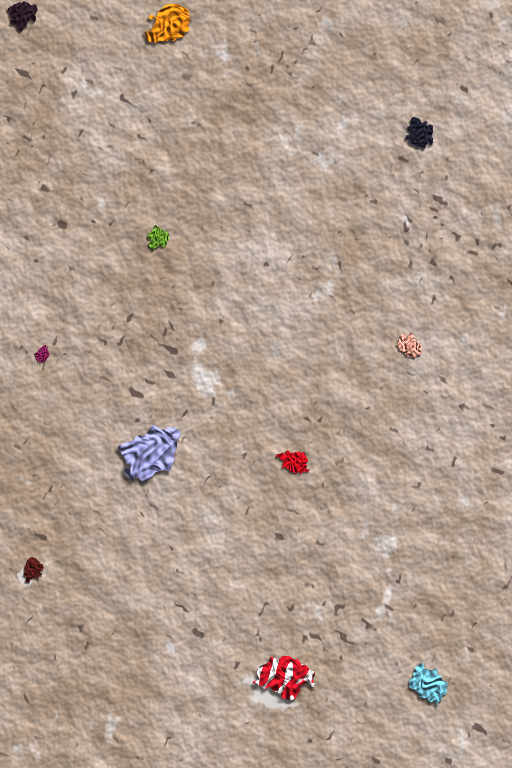
A Shadertoy shader for this texture:

```glsl
// Weathered earthen wall with pits, chalky patches and crumpled scraps of coloured cloth.

const vec2 LIGHT_DIR = vec2(0.5, 0.866);
const vec3 EARTH = vec3(0.655, 0.565, 0.49);
const vec3 PALE_CLAY = vec3(0.775, 0.715, 0.675);
const vec3 CHALK = vec3(0.87, 0.85, 0.85);
const vec3 PIT = vec3(0.27, 0.22, 0.20);
const int RAG_COUNT = 11;

// Cloth colour in rgb, radius in canvas heights in w.
const vec4 RAGS[RAG_COUNT] = vec4[](
    vec4(0.55, 0.55, 0.75, 0.037), vec4(0.17, 0.11, 0.15, 0.020),
    vec4(0.83, 0.56, 0.50, 0.017), vec4(0.76, 0.09, 0.15, 0.034),
    vec4(0.37, 0.55, 0.17, 0.016), vec4(0.31, 0.11, 0.10, 0.015),
    vec4(0.13, 0.13, 0.18, 0.021), vec4(0.74, 0.06, 0.11, 0.018),
    vec4(0.84, 0.49, 0.10, 0.030), vec4(0.50, 0.12, 0.32, 0.010),
    vec4(0.40, 0.66, 0.74, 0.026));

float hash(vec2 p) {
    vec3 q = fract(vec3(p.xyx) * 0.1031);
    q += dot(q, q.yzx + 33.33);
    return fract((q.x + q.y) * q.z);
}

vec2 cellGradient(vec2 cell) {
    float angle = 6.2832 * hash(cell + 71.0);
    return vec2(cos(angle), sin(angle));
}

float gradientNoise(vec2 p) {
    vec2 i = floor(p), f = fract(p);
    vec2 u = f * f * f * (f * (f * 6.0 - 15.0) + 10.0);
    vec2 e = vec2(0.0, 1.0);
    float a = dot(cellGradient(i), f);
    float b = dot(cellGradient(i + e.yx), f - e.yx);
    float c = dot(cellGradient(i + e.xy), f - e.xy);
    float d = dot(cellGradient(i + 1.0), f - 1.0);
    return mix(mix(a, b, u.x), mix(c, d, u.x), u.y);
}

float fbm(vec2 p, float gain) {
    float sum = 0.0, amplitude = 1.0;
    for (int k = 0; k < 4; k++) {
        sum += amplitude * gradientNoise(p);
        p = mat2(1.62, 1.22, -1.22, 1.62) * p + 17.3;
        amplitude *= gain;
    }
    return sum;
}

vec2 rotate(vec2 p, float angle) {
    float c = cos(angle), s = sin(angle);
    return vec2(c * p.x - s * p.y, s * p.x + c * p.y);
}

// Short ragged gouges, clustered by a slower noise.
float gouges(vec2 p, float angle, vec2 frequency, float threshold) {
    vec2 q = rotate(p, angle) * frequency;
    q += 0.5 * gradientNoise(p * 95.0);
    float n = gradientNoise(q) + 0.3 * gradientNoise(p * 8.0 + 5.0);
    return smoothstep(threshold, threshold + 0.17, n);
}

vec3 wallColor(vec2 p) {
    float stain = fbm(p * vec2(6.0, 4.0) + 3.0, 0.6);
    float mottling = fbm(p * 26.0 + 40.0, 0.7);
    float sideFade = 0.25 * (p.x - 0.33);
    vec3 color = mix(EARTH, PALE_CLAY, clamp(0.47 + 0.55 * stain + 0.5 * mottling + sideFade, 0.0, 1.0));

    // Chalky flakes, denser toward the right.
    float flakes = fbm(p * vec2(13.0, 9.0) + 60.0, 0.65) + 0.35 * mottling + sideFade;
    color = mix(color, CHALK, 0.75 * smoothstep(0.48, 0.85, flakes));

    // Raking light over the rough surface.
    float relief = fbm(p * 22.0, 0.62) - fbm((p + LIGHT_DIR * 0.003) * 22.0, 0.62);
    color *= 1.0 + 0.72 * relief;

    float pits = max(gouges(p, 0.7, vec2(42.0, 85.0), 0.43), gouges(p + 9.0, -0.9, vec2(60.0, 105.0), 0.46));
    return mix(color, PIT, 0.68 * pits);
}

// Signed outline of a crumpled blob of unit radius.
float ragOutline(vec2 q, float seed) {
    vec2 w = rotate(q, seed * 2.4) * vec2(0.92, 1.18);
    w += 0.55 * vec2(gradientNoise(w * 1.3 + seed), gradientNoise(w * 1.3 - seed));
    return length(w) - 0.9 + 0.28 * gradientNoise(q * 3.2 + seed * 7.0);
}

float foldHeight(vec2 q, float seed) {
    vec2 w = q + 0.7 * gradientNoise(q * 1.4 + seed);
    return 1.0 - abs(gradientNoise(w * 2.1 + seed * 3.0)) * 1.6 + 0.25 * gradientNoise(q * 5.0);
}

vec3 clothColor(vec2 q, vec3 dye, float seed, float patchwork) {
    float folds = foldHeight(q, seed) - foldHeight(q + LIGHT_DIR * 0.18, seed);
    float bands = gradientNoise(rotate(q, 0.6) * vec2(3.2, 1.5) + seed);
    vec3 color = mix(dye, CHALK, patchwork * smoothstep(0.08, 0.16, bands));
    return color * clamp(1.0 + 1.5 * folds + 0.1 * q.y, 0.35, 1.5);
}

vec3 addRag(vec3 color, vec2 p, vec2 center, vec4 rag, float seed, float patchwork, float plaster) {
    vec2 q = (p - center) / rag.w;
    if (dot(q, q) > 9.0) return color;
    float blur = 0.8 / (rag.w * iResolution.y);
    float daub = ragOutline((q + vec2(0.45, 0.55)) * 1.15, seed + 4.0);
    color = mix(color, CHALK, plaster * (1.0 - smoothstep(-0.1, 0.15, daub)));
    float shadow = 1.0 - smoothstep(-0.12, 0.15, ragOutline(q + LIGHT_DIR * 0.16, seed));
    color *= 1.0 - 0.6 * shadow;
    float cover = 1.0 - smoothstep(-blur, blur, ragOutline(q, seed));
    return mix(color, clothColor(q, rag.rgb, seed, patchwork), cover);
}

void mainImage(out vec4 fragColor, in vec2 fragCoord) {
    vec2 p = fragCoord / iResolution.y;
    float aspect = iResolution.x / iResolution.y;
    vec3 color = wallColor(p);

    // Scraps spread evenly by a low-discrepancy sequence.
    for (int i = 0; i < RAG_COUNT; i++) {
        float n = float(i);
        vec2 center = fract(vec2(0.29, 0.41) + n * vec2(0.7549, 0.5698)) * vec2(aspect, 1.0);
        float patchwork = i == 3 ? 1.0 : 0.0;
        float plaster = i == 3 || i == 5 ? 0.9 : 0.0;
        color = addRag(color, p, center, RAGS[i], n + 1.0, patchwork, plaster);
    }
    fragColor = vec4(clamp(color, 0.0, 1.0), 1.0);
}
```
